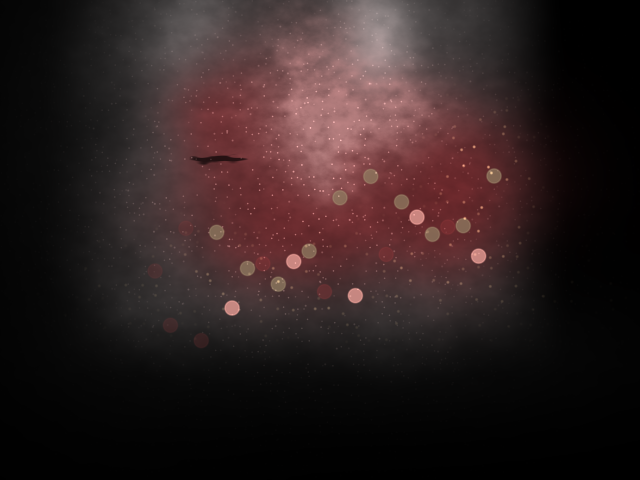
Reproduce this background procedurally as a Shadertoy shader.

```glsl
const vec3 HAZE_COLOR = vec3(0.215, 0.205, 0.205);
const vec3 CLOUD_COLOR = vec3(0.41, 0.39, 0.39);
const vec3 RED_COLOR = vec3(0.46, 0.155, 0.17);
const vec3 PINK_COLOR = vec3(0.70, 0.49, 0.49);
const vec3 DISC_OLIVE = vec3(0.57, 0.50, 0.39);
const vec3 DISC_RED = vec3(0.55, 0.20, 0.21);
const vec3 DISC_BRIGHT = vec3(0.87, 0.59, 0.56);
const vec3 DUST_COLOR = vec3(0.85, 0.72, 0.70);
const vec3 GOLD_COLOR = vec3(0.85, 0.73, 0.50);
const float DISC_RADIUS = 0.0158;
const int DISC_COUNT = 23;
const float GRAIN = 0.12;
const float TAU = 6.2831853;

float hash(vec2 p) {
    return fract(sin(dot(p, vec2(127.1, 311.7))) * 43758.5453);
}

float noise(vec2 p) {
    vec2 i = floor(p), f = fract(p);
    f = f * f * (3.0 - 2.0 * f);
    return mix(mix(hash(i), hash(i + vec2(1, 0)), f.x),
               mix(hash(i + vec2(0, 1)), hash(i + vec2(1, 1)), f.x), f.y);
}

float fbm(vec2 p) {
    float sum = 0.0, weight = 0.5;
    for (int i = 0; i < 5; i++) {
        sum += weight * noise(p);
        p = mat2(1.6, 1.2, -1.2, 1.6) * p + 3.7;
        weight *= 0.5;
    }
    return sum;
}

float glow(vec2 p, vec2 center, vec2 size) {
    vec2 q = (p - center) / size;
    return exp(-dot(q, q));
}

// One jittered dot per grid cell, kept with the given chance
float specks(vec2 p, float cell, float radius, float chance) {
    vec2 id = floor(p / cell);
    vec2 jitter = 0.2 + 0.6 * vec2(hash(id), hash(id + 17.3));
    float d = length(p - (id + jitter) * cell);
    float soft = 1.0 / iResolution.y;
    float dotMask = 1.0 - smoothstep(max(radius - soft, 0.0), radius + soft, d);
    return dotMask * step(hash(id + 5.1), chance) * (0.3 + 0.7 * hash(id + 9.7));
}

vec3 background(vec2 p) {
    float cloud = fbm(p * 7.0);
    float grit = fbm(p * vec2(34.0, 46.0));
    vec2 w = p + 0.05 * (vec2(cloud, fbm(p * 6.0 + 8.0)) - 0.5);

    // Grey haze fading to black at the sides and below
    float sides = smoothstep(0.08, 0.42, w.x) * (1.0 - smoothstep(0.96, 1.19, w.x));
    float haze = sides * smoothstep(0.20, 0.42, w.y);
    vec3 color = HAZE_COLOR * haze * (0.75 + 0.5 * cloud);
    color += 0.055 * glow(p, vec2(0.25, 0.72), vec2(0.27, 0.45));
    color += 0.045 * glow(p, vec2(0.75, 0.27), vec2(0.50, 0.14));

    // Pale clouds along the top
    float pale = 0.34 * glow(w, vec2(0.40, 0.93), vec2(0.09, 0.11))
               + 0.98 * glow(w, vec2(0.785, 0.89), vec2(0.085, 0.14))
               + 0.16 * glow(w, vec2(0.33, 0.69), vec2(0.08, 0.09));
    color += CLOUD_COLOR * pale;

    // Red paint, then the pink bloom over it
    float red = glow(w, vec2(0.50, 0.75), vec2(0.12, 0.11))
              + glow(w, vec2(0.80, 0.64), vec2(0.24, 0.13))
              + glow(w, vec2(0.61, 0.55), vec2(0.19, 0.13))
              + 0.7 * glow(w, vec2(0.95, 0.58), vec2(0.10, 0.15));
    color = mix(color, RED_COLOR * (0.85 + 0.3 * cloud), 1.0 - exp(-1.5 * red));
    float pink = 0.95 * glow(w, vec2(0.67, 0.74), vec2(0.14, 0.12))
               + 0.45 * glow(w, vec2(0.64, 0.89), vec2(0.12, 0.10))
               + 0.50 * glow(w, vec2(0.83, 0.77), vec2(0.11, 0.08))
               + 0.35 * glow(w, vec2(0.67, 0.63), vec2(0.05, 0.07));
    color = mix(color, PINK_COLOR, clamp(pink * (0.6 + 0.7 * grit), 0.0, 0.95));

    // Ragged dark brush stroke and fine grain
    float stroke = glow(p, vec2(0.455, 0.667), vec2(0.065, 0.014));
    float bristles = noise(p * vec2(45.0, 190.0));
    color *= 1.0 - 0.65 * smoothstep(0.35, 0.65, stroke * (0.35 + bristles));
    return color * (1.0 + GRAIN * (2.0 * grit - 1.0));
}

// Discs swing along two interleaved waves that climb to the right
vec2 discCenter(float i) {
    float swing = mod(i, 2.0) > 0.5 ? -0.0625 - 0.066 * cos(TAU * (i - 3.0) / 9.5)
                                  : 0.031 - 0.087 * cos(TAU * (i - 8.0) / 11.0);
    return vec2(0.323 + 0.0321 * i, 0.392 + 0.009 * i + swing);
}

vec3 addDiscs(vec3 color, vec2 p) {
    float soft = 1.0 / iResolution.y;
    for (int i = 0; i < DISC_COUNT; i++) {
        float d = length(p - discCenter(float(i))) - DISC_RADIUS;
        float fill = 1.0 - smoothstep(-soft, soft, d);
        float rim = 1.0 - smoothstep(0.0, 0.0025, abs(d + 0.0015));
        bool early = i < 4;
        bool bright = !early && i % 4 == 1;
        vec3 tint = bright ? DISC_BRIGHT : (early || i % 2 == 1 ? DISC_RED : DISC_OLIVE);
        float alpha = bright ? 0.85 : (early ? 0.22 : (i % 2 == 1 ? 0.40 : 0.72));
        color = mix(color, tint * (1.0 + 0.12 * rim), fill * alpha);
    }
    return color;
}

void mainImage(out vec4 fragColor, in vec2 fragCoord) {
    vec2 p = fragCoord / iResolution.y;
    vec3 color = addDiscs(background(p), p);

    // Pale dust through the middle, gold sparks on the right and below
    float dustZone = glow(p, vec2(0.64, 0.62), vec2(0.34, 0.30));
    float dust = specks(p, 0.013, 0.0008, 0.30) + specks(p + 0.37, 0.031, 0.0014, 0.25);
    color += DUST_COLOR * 0.55 * dust * dustZone;
    float goldZone = glow(p, vec2(1.0, 0.62), vec2(0.08, 0.12))
                   + 0.5 * glow(p, vec2(0.70, 0.42), vec2(0.36, 0.09));
    color += GOLD_COLOR * specks(p + 0.11, 0.028, 0.0026, 0.38) * goldZone;
    fragColor = vec4(clamp(color, 0.0, 1.0), 1.0);
}
```
